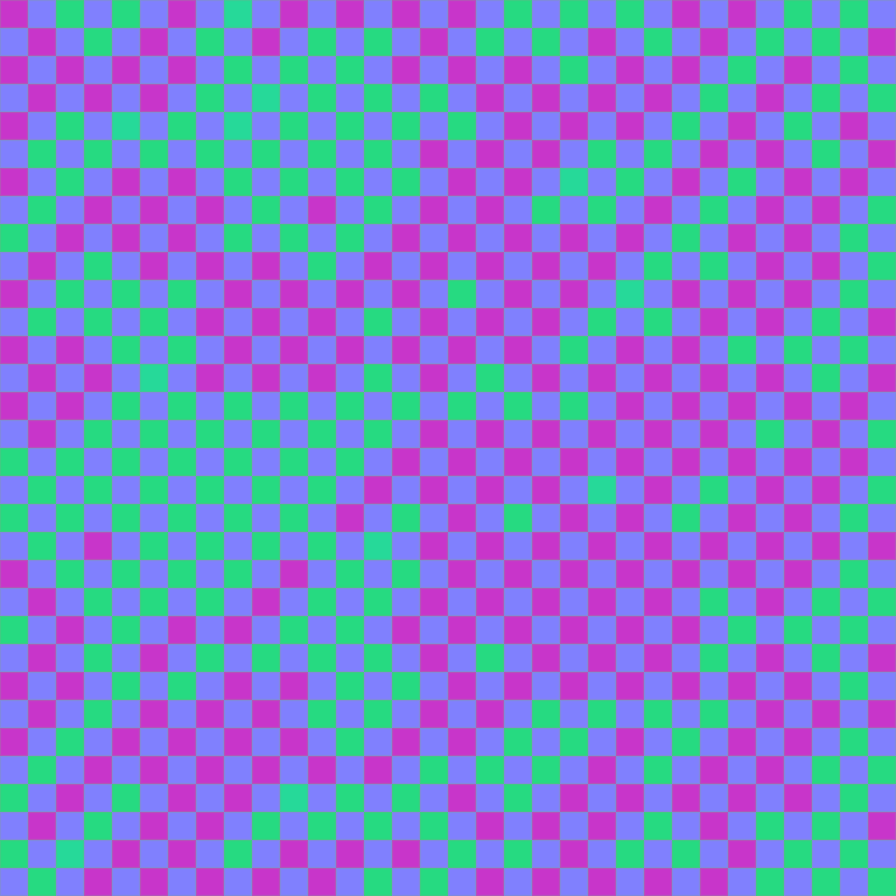
Write a WebGL 1 fragment shader that draws this texture map.

```glsl
precision highp float;
// Checkerboard of flat blue cells and green or magenta cells, with thin grey seams.

uniform vec2 u_resolution;

const float CELLS = 32.0;
const float SEAM_HALF_WIDTH = 0.045;
const float SEAM_OPACITY = 0.28;
const vec3 BLUE = vec3(0.502, 0.502, 0.995);
const vec3 MAGENTA = vec3(0.785, 0.208, 0.792);
const vec3 GREEN = vec3(0.150, 0.855, 0.505);
const vec3 TEAL = vec3(0.150, 0.850, 0.600);
const vec3 SEAM = vec3(0.500, 0.640, 0.540);

float hash(vec2 p) {
  vec3 q = fract(vec3(p.xyx) * 0.1031);
  q += dot(q, q.yzx + 33.33);
  return fract((q.x + q.y) * q.z);
}

float valueNoise(vec2 p) {
  vec2 i = floor(p);
  vec2 f = fract(p);
  f = f * f * (3.0 - 2.0 * f);
  float low = mix(hash(i), hash(i + vec2(1.0, 0.0)), f.x);
  float high = mix(hash(i + vec2(0.0, 1.0)), hash(i + vec2(1.0, 1.0)), f.x);
  return mix(low, high, f.y);
}

// Noise stretched along the rising diagonal, so like cells form short chains.
float diagonalNoise(vec2 cell) {
  vec2 axes = vec2(cell.x + cell.y, cell.x - cell.y) * 0.5;
  float chains = valueNoise(axes / vec2(2.6, 1.25) + 71.3);
  return mix(chains, hash(cell + 19.0), 0.3);
}

vec3 cellColor(vec2 cell) {
  float raised = mod(cell.x + cell.y, 2.0);
  vec3 green = mix(GREEN, TEAL, step(0.97, hash(cell + 137.0)));
  vec3 tilted = mix(MAGENTA, green, step(0.51, diagonalNoise(cell)));
  return mix(BLUE, tilted, raised);
}

// Coverage of the seams centred on the cell borders.
float seamMask(vec2 local, float pixel) {
  vec2 toBorder = min(local, 1.0 - local);
  float d = min(toBorder.x, toBorder.y) - SEAM_HALF_WIDTH;
  return 1.0 - smoothstep(-0.5 * pixel, 0.5 * pixel, d);
}

void main() {
  float side = min(u_resolution.x, u_resolution.y);
  vec2 grid = gl_FragCoord.xy / side * CELLS;
  float pixel = CELLS / side;

  vec3 color = cellColor(floor(grid));
  color = mix(color, SEAM, SEAM_OPACITY * seamMask(fract(grid), pixel));
  gl_FragColor = vec4(color, 1.0);
}
```
